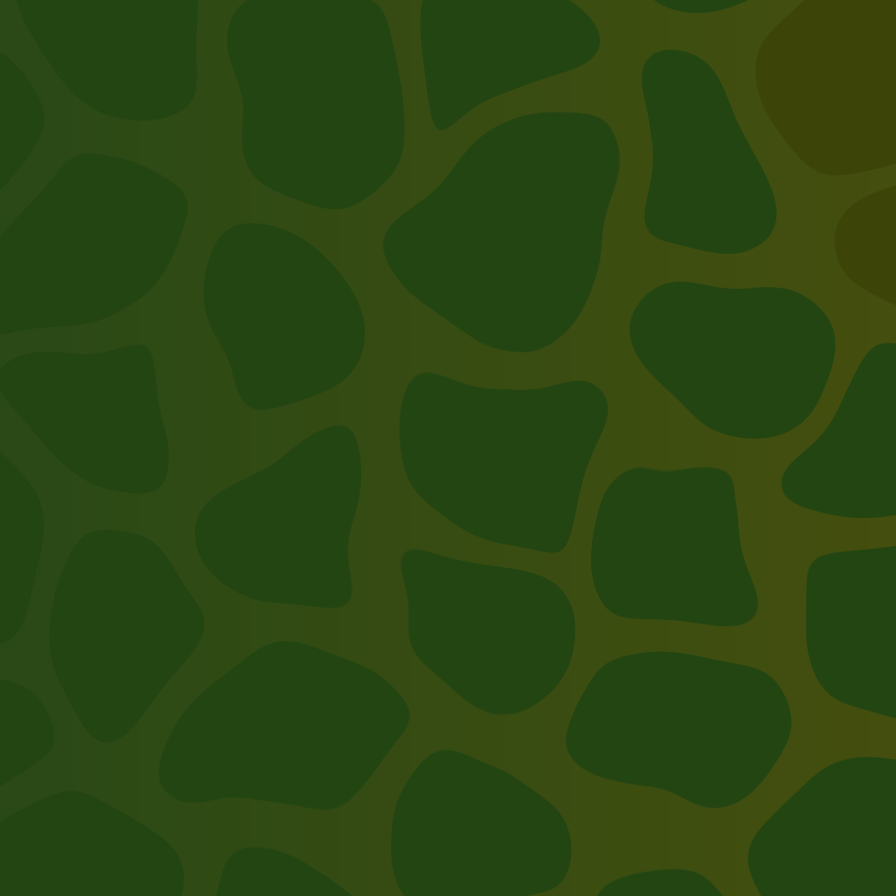
Write a WebGL 2 fragment shader that draws this pattern.

```glsl
#version 300 es
precision highp float;
// Dark green, closely packed pebble blobs over a green to olive gradient.
// A staggered, jittered Voronoi grid is warped by noise, and each cell is
// inset and rounded with an exponential smooth minimum of its edge distances.

uniform vec2 u_resolution;
out vec4 outColor;

const float CELLS = 4.4;       // cells across the canvas
const float HALF_GAP = 0.075;  // inset of each blob, in cells
const float ROUNDING = 0.085;  // corner softness, in cells

const vec3 MOSS_GROUND = vec3(0.162, 0.286, 0.088);
const vec3 OLIVE_GROUND = vec3(0.268, 0.308, 0.054);
const vec3 DARK_BLOB = vec3(0.137, 0.270, 0.072);
const vec3 LEAF_BLOB = vec3(0.150, 0.288, 0.024);
const vec3 OLIVE_BLOB = vec3(0.240, 0.268, 0.030);

// Integer hash of a lattice point to two values in 0..1
vec2 hash2(vec2 lattice) {
  uvec2 v = uvec2(ivec2(lattice)) * 1664525u + 1013904223u;
  v.x += v.y * 1664525u;
  v.y += v.x * 1664525u;
  v ^= v >> 16u;
  v.x += v.y * 1664525u;
  v.y += v.x * 1664525u;
  v ^= v >> 16u;
  return vec2(v >> 8u) / 16777216.0;
}

// Smooth two-channel value noise
vec2 noise2(vec2 p) {
  vec2 i = floor(p);
  vec2 f = p - i;
  vec2 u = f * f * f * (f * (f * 6.0 - 15.0) + 10.0);
  vec2 low = mix(hash2(i), hash2(i + vec2(1, 0)), u.x);
  vec2 high = mix(hash2(i + vec2(0, 1)), hash2(i + vec2(1, 1)), u.x);
  return mix(low, high, u.y);
}

vec2 warp(vec2 p, float frequency, float amount) {
  return p + amount * (noise2(p * frequency + 37.0) - 0.5);
}

// Seed of a cell: odd columns are shifted by half a cell
vec2 seedPoint(vec2 cell, float jitter) {
  float stagger = 0.5 * mod(cell.x, 2.0);
  return cell + vec2(0.5, 0.25 + stagger) + jitter * (hash2(cell) - 0.5);
}

vec2 nearestCell(vec2 p, float jitter) {
  vec2 base = floor(p);
  vec2 nearest = base;
  float best = 1e5;
  for (int y = -2; y <= 2; y++) {
    for (int x = -2; x <= 2; x++) {
      vec2 cell = base + vec2(x, y);
      float d = distance(p, seedPoint(cell, jitter));
      if (d < best) {
        best = d;
        nearest = cell;
      }
    }
  }
  return nearest;
}

// Smooth minimum of the distances to all edges of one cell
float roundedEdgeDistance(vec2 p, vec2 cell, float jitter, float softness) {
  vec2 own = seedPoint(cell, jitter) - p;
  float sum = 0.0;
  for (int y = -2; y <= 2; y++) {
    for (int x = -2; x <= 2; x++) {
      if (x == 0 && y == 0) continue;
      vec2 other = seedPoint(cell + vec2(x, y), jitter) - p;
      float edge = dot(0.5 * (own + other), normalize(other - own));
      sum += exp(-edge / softness);
    }
  }
  return -softness * log(sum);
}

// Blobs are dark green, with a few brighter ones at the right side
vec3 blobColor(vec2 cell) {
  float pick = hash2(cell + 91.0).x;
  vec3 accent = mix(LEAF_BLOB, OLIVE_BLOB, step(0.5, pick));
  float atRight = step(CELLS - 0.5, cell.x + 0.5);
  return mix(DARK_BLOB, accent, atRight * step(0.3, pick));
}

void main() {
  float side = min(u_resolution.x, u_resolution.y);
  vec2 uv = gl_FragCoord.xy / side;
  float jitter = 0.5;

  // Packed blobs
  vec2 p = warp(uv * CELLS, 1.6, 0.32);
  vec2 cell = nearestCell(p, jitter);
  float inside = roundedEdgeDistance(p, cell, jitter, ROUNDING) - HALF_GAP;
  float pixel = CELLS / side;
  float coverage = smoothstep(-0.8 * pixel, 0.8 * pixel, inside);

  // Ground gradient
  vec3 ground = mix(MOSS_GROUND, OLIVE_GROUND, clamp(uv.x, 0.0, 1.0));

  outColor = vec4(mix(ground, blobColor(cell), coverage), 1.0);
}
```
